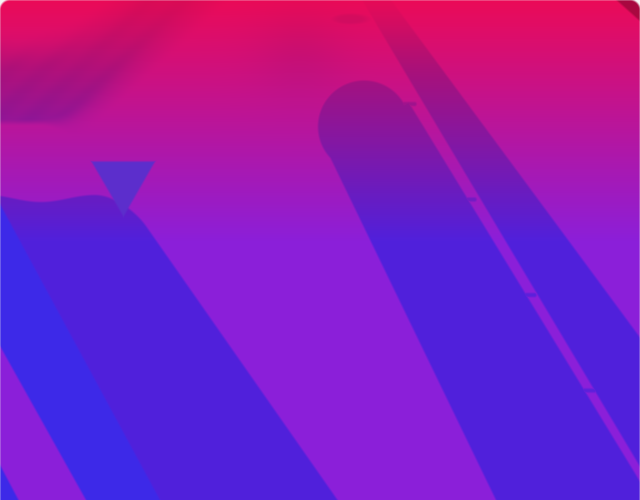
Reproduce this background procedurally as a WebGL 2 fragment shader.

```glsl
#version 300 es
precision highp float;
// Slanted violet bands and a rounded pillar over a crimson-to-purple gradient.
// Each shape is a signed distance built from half planes and discs; its
// coverage blends a lit gradient towards a shaded one. Units: canvas heights.

uniform vec2 u_resolution;
out vec4 outColor;

const vec3 LIT_TOP = vec3(0.92, 0.04, 0.34);
const vec3 LIT_LOW = vec3(0.545, 0.12, 0.85);
const vec3 SHADE_TOP = vec3(0.80, 0.04, 0.32);
const vec3 SHADE_LOW = vec3(0.315, 0.125, 0.86);
const vec3 BLUE = vec3(0.24, 0.16, 0.91);
const vec3 MARKER = vec3(0.36, 0.18, 0.80);
const vec3 CORNER_RED = vec3(0.66, 0.03, 0.25);
const vec3 PAPER = vec3(0.96);
const float GRADIENT_END = 0.483;
const float EDGE = 0.003;
const float CORNER_RADIUS = 0.02;
const vec2 PILLAR_CAP = vec2(0.728, 0.253);
const float PILLAR_RADIUS = 0.092;
const vec2 NOTCH_START = vec2(0.817, 0.208);
const vec2 NOTCH_STEP = vec2(0.120, 0.191);
const int NOTCHES = 4;

// Distance from the line a-b, positive to its right when b lies below a.
float side(vec2 p, vec2 a, vec2 b) {
  vec2 d = normalize(b - a);
  return dot(p - a, vec2(d.y, -d.x));
}

float smoothMax(float a, float b, float k) {
  float h = max(k - abs(a - b), 0.0) / k;
  return max(a, b) + h * h * k * 0.25;
}

// Coverage of the inside of a distance field, with a given softness.
float cover(float d, float soft) {
  return 1.0 - smoothstep(-soft, soft, d);
}

// Broad band at the left with a gently waved, rounded top.
float leftBand(vec2 p) {
  float top = 0.397 - 0.007 * cos(29.0 * (p.x - 0.19)) - p.y;
  float right = side(p, vec2(0.308, 0.475), vec2(0.675, 1.0));
  return smoothMax(top, right, 0.05);
}

// Tapered pillar closed by a disc.
float pillar(vec2 p) {
  float left = -side(p, vec2(0.75, 0.5), vec2(0.992, 1.0));
  float right = side(p, vec2(0.85, 0.258), vec2(1.28, 0.963));
  float cut = -dot(p - PILLAR_CAP, vec2(0.48, 0.877));
  float body = max(max(left, right), cut);
  return min(body, length(p - PILLAR_CAP) - PILLAR_RADIUS);
}

// Narrow band widening towards the right border.
float rightBand(vec2 p) {
  float left = -side(p, vec2(0.833, 0.183), vec2(1.28, 0.933));
  float right = side(p, vec2(0.917, 0.183), vec2(1.28, 0.675));
  return max(left, right);
}

// Soft arched shadow in the upper left.
float archShadow(vec2 p) {
  float inner = smoothstep(-0.03, 0.05, length(p - vec2(0.03, -0.2)) - 0.29);
  float low = cover(p.y - 0.245, mix(0.008, 0.05, smoothstep(0.08, 0.2, p.x)));
  float slope = cover(side(p, vec2(0.42, 0.0), vec2(0.19, 0.207)), 0.035);
  float streak = 0.93 + 0.07 * sin(90.0 * (p.x + p.y));
  return inner * low * slope * streak * mix(0.55, 1.0, smoothstep(0.0, 0.2, p.y));
}

// Short dashes crossing the bright gap between pillar and right band.
float notches(vec2 p) {
  float d = 1.0;
  for (int i = 0; i < NOTCHES; i++) {
    vec2 q = p - NOTCH_START - float(i) * NOTCH_STEP;
    q.x -= clamp(q.x, -0.012, 0.012);
    d = min(d, length(q) - 0.004);
  }
  return d;
}

float marker(vec2 p) {
  float left = -side(p, vec2(0.183, 0.323), vec2(0.247, 0.433));
  float right = side(p, vec2(0.310, 0.323), vec2(0.247, 0.433));
  return max(0.323 - p.y, max(left, right));
}

void main() {
  // Height units with y running down from the top edge.
  vec2 p = gl_FragCoord.xy / u_resolution.y;
  p.y = 1.0 - p.y;
  float width = u_resolution.x / u_resolution.y;

  float t = clamp(p.y / GRADIENT_END, 0.0, 1.0);
  vec3 lit = mix(LIT_TOP, LIT_LOW, t);
  vec3 shade = mix(SHADE_TOP, SHADE_LOW, t);

  // Soft shadows, then the crisp bands.
  float haze = 0.35 * exp(-dot((p - vec2(0.6, 0.1)) * 11.0, (p - vec2(0.6, 0.1)) * 11.0));
  float smear = 0.5 * cover(length((p - vec2(0.70, 0.038)) * vec2(1.0, 3.5)) - 0.035, 0.015);
  float dark = max(max(haze, smear), archShadow(p));
  dark = max(dark, cover(pillar(p), EDGE));
  dark = max(dark, cover(rightBand(p), EDGE) * smoothstep(-0.05, 0.16, p.y));
  dark = max(dark, 0.8 * cover(notches(p), EDGE));
  float band = cover(leftBand(p), EDGE);
  vec3 color = mix(lit, shade, max(dark, band));

  // Blue stripe, bright wedge and blue corner at the lower left.
  color = mix(color, BLUE, band * cover(side(p, vec2(0.0, 0.408), vec2(0.32, 1.0)), EDGE));
  color = mix(color, lit, cover(side(p, vec2(0.0, 0.692), vec2(0.172, 1.0)), EDGE));
  color = mix(color, BLUE, cover(side(p, vec2(0.0, 0.93), vec2(0.037, 1.0)), EDGE));

  // Small accents and rounded upper corners.
  color = mix(color, MARKER, cover(marker(p), EDGE));
  float redCorner = -side(p, vec2(width - 0.047, 0.0), vec2(width, 0.042));
  color = mix(color, CORNER_RED, cover(redCorner, EDGE));
  vec2 c = vec2(CORNER_RADIUS) - vec2(min(p.x, width - p.x), p.y);
  color = mix(PAPER, color, cover(length(max(c, 0.0)) - CORNER_RADIUS, EDGE));
  outColor = vec4(color, 1.0);
}
```
